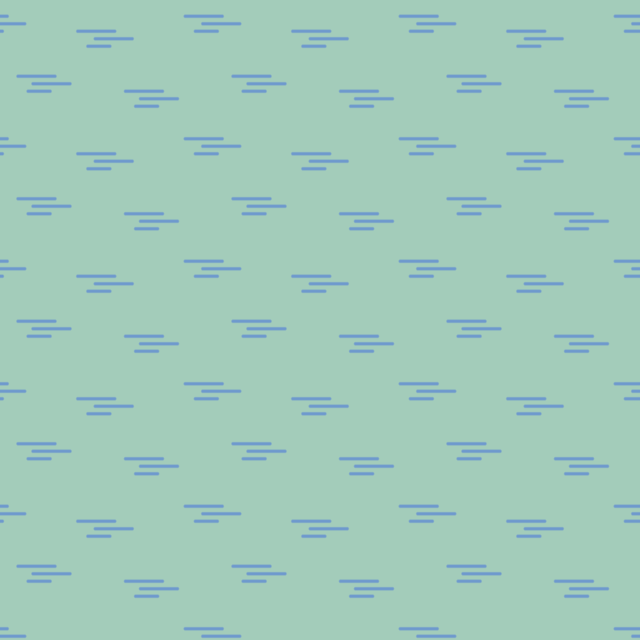
This pattern is drawn by a Shadertoy shader. Its source:

```glsl
const float CANVAS = 512.0;              // design units across the canvas
const vec2 TILE = vec2(172.0, 98.0);     // size of one repeat
const vec2 HALF_DROP = vec2(86.0, 12.0); // step between the two clusters of a row
const vec2 UPPER_ROW = vec2(147.0, 13.0);
const vec2 LOWER_ROW = vec2(13.2, 61.0);
const float STROKE_GAP = 6.0;            // vertical spacing of strokes
const float STROKE_RADIUS = 1.25;
const float EDGE_SOFTNESS = 0.85;
const float LONG_STROKE = 32.0;
const float SHORT_STROKE = 20.0;
const float SHORT_INDENT = 8.1;
const float UPPER_INDENT = 14.0;         // middle stroke shift, upper row
const float LOWER_INDENT = 12.0;         // middle stroke shift, lower row
const vec3 GROUND = vec3(0.64, 0.80, 0.73);
const vec3 INK = vec3(0.43, 0.60, 0.805);

// Distance to a horizontal round-ended stroke whose left tip is at start
float strokeDistance(vec2 p, vec2 start, float len) {
    p -= start;
    p.x -= clamp(p.x, STROKE_RADIUS, len - STROKE_RADIUS);
    return length(p) - STROKE_RADIUS;
}

// Three staggered strokes, measured from the left tip of the top one
float clusterDistance(vec2 p, float middleIndent) {
    float top = strokeDistance(p, vec2(0.0), LONG_STROKE);
    float middle = strokeDistance(p, vec2(middleIndent, STROKE_GAP), LONG_STROKE);
    float bottom = strokeDistance(p, vec2(SHORT_INDENT, 2.0 * STROKE_GAP), SHORT_STROKE);
    return min(top, min(middle, bottom));
}

// Offset from the origin to p, wrapped to the nearest repeat
vec2 wrapToTile(vec2 p, vec2 origin) {
    return mod(p - origin + 0.5 * TILE, TILE) - 0.5 * TILE;
}

void mainImage(out vec4 fragColor, in vec2 fragCoord) {
    // Design space runs downwards from the top left
    float unitsPerPixel = CANVAS / iResolution.y;
    vec2 p = vec2(fragCoord.x, iResolution.y - fragCoord.y) * unitsPerPixel;

    // Two half-dropped clusters in each row of the repeat
    float d = CANVAS;
    for (int i = 0; i < 2; i++) {
        vec2 drop = float(i) * HALF_DROP;
        d = min(d, clusterDistance(wrapToTile(p, UPPER_ROW + drop), UPPER_INDENT));
        d = min(d, clusterDistance(wrapToTile(p, LOWER_ROW + drop), LOWER_INDENT));
    }

    // Soft ink edge, never narrower than a pixel
    float softness = max(EDGE_SOFTNESS, 0.6 * unitsPerPixel);
    float ink = 1.0 - smoothstep(-softness, softness, d);
    fragColor = vec4(mix(GROUND, INK, ink), 1.0);
}
```
